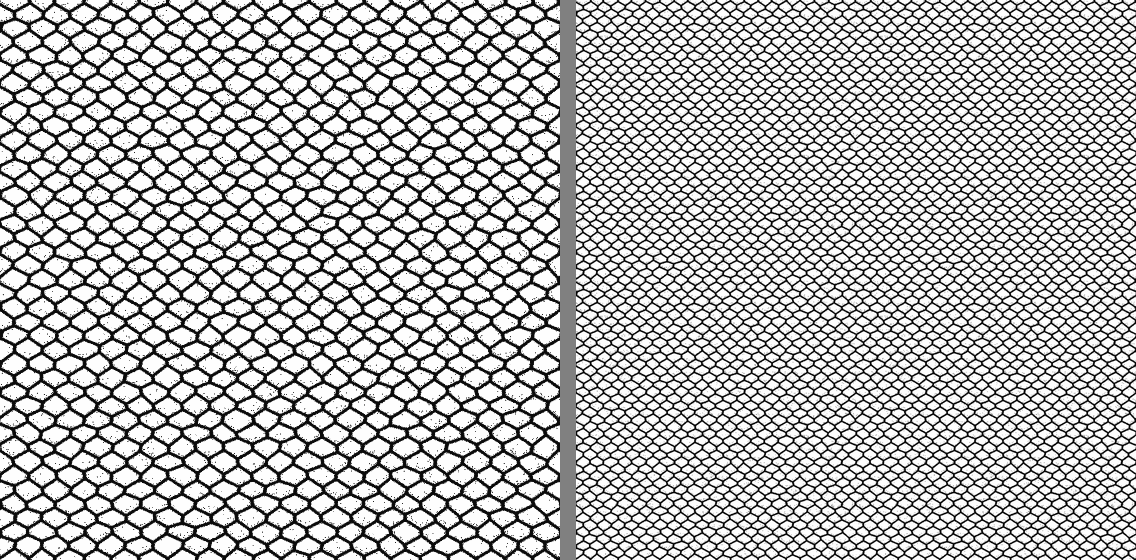
Left: one tile. Right: repeated 2 by 2.
A Shadertoy shader for this pattern:

```glsl
const float REPEATS = 20.0;            // cells across and down
const float HALF_CELLS = 2.0 * REPEATS; // links sit on every second half-cell point
const float GRAIN = 10.0;              // grains per half cell
const float WIRE_RADIUS = 0.108;       // lengths below are in half cells
const float LINK_RADIUS = 0.132;
const float LINK_HALF = 0.21;
const float LINK_VARIATION = 0.05;
const float LINK_LEAN = 0.05;
const float JITTER = 0.11;
const float JOINT_BLEND = 0.05;
const float EDGE_ROUGHNESS = 0.07;
const float SPECK_RADIUS = 0.36;       // in grains
const float SPECK_DENSITY = 0.32;
const float SPECK_REACH = 0.15;
const vec3 PAPER = vec3(0.995);
const vec3 INK = vec3(0.045);

vec3 hash3(vec2 id) {
    vec3 h = fract(id.xyx * vec3(0.1031, 0.1030, 0.0973));
    h += dot(h, h.yxz + 33.33);
    return fract((h.xxy + h.yzz) * h.zyx);
}

float segment(vec2 p, vec2 a, vec2 b) {
    vec2 ab = b - a;
    return length(p - a - ab * clamp(dot(p - a, ab) / dot(ab, ab), 0.0, 1.0));
}

float smoothMin(float a, float b) {
    float h = max(JOINT_BLEND - abs(a - b), 0.0) / JOINT_BLEND;
    return min(a, b) - 0.25 * h * h * JOINT_BLEND;
}

// Lower (side = -1) or upper (side = 1) end of a link, wrapped at the canvas edges
vec2 linkEnd(vec2 id, float side) {
    vec3 r = hash3(mod(id, HALF_CELLS)) * 2.0 - 1.0;
    vec2 reach = vec2(LINK_LEAN * sin(9.0 * r.z), LINK_HALF + LINK_VARIATION * r.z);
    return id + JITTER * r.xy + side * reach;
}

// Signed distance to the netting
float netting(vec2 p) {
    vec2 base = floor(p);
    float d = 10.0;
    for (int y = -1; y <= 1; y++)
    for (int x = -1; x <= 2; x++) {
        vec2 id = base + vec2(x, y);
        if (mod(id.x + id.y, 2.0) > 0.5) continue;
        vec2 top = linkEnd(id, 1.0);
        d = smoothMin(d, segment(p, linkEnd(id, -1.0), top) - LINK_RADIUS);
        for (float side = -1.0; side <= 1.0; side += 2.0)
            d = smoothMin(d, segment(p, top, linkEnd(id + vec2(side, 1.0), -1.0)) - WIRE_RADIUS);
    }
    return d;
}

// Wrapped cellular noise: nearest point, its distance and a random value
vec4 cellular(vec2 q) {
    vec2 base = floor(q);
    vec4 nearest = vec4(0.0, 0.0, 10.0, 0.0);
    for (int y = -1; y <= 1; y++)
    for (int x = -1; x <= 1; x++) {
        vec2 id = base + vec2(x, y);
        vec3 r = hash3(mod(id, HALF_CELLS * GRAIN) + 17.0);
        vec2 point = id + r.xy;
        float dist = distance(q, point);
        if (dist < nearest.z) nearest = vec4(point, dist, r.z);
    }
    return nearest;
}

void mainImage(out vec4 fragColor, in vec2 fragCoord) {
    vec2 p = fragCoord / iResolution.xy * HALF_CELLS;
    float blur = 0.7 * HALF_CELLS / iResolution.y;

    // Wires with a grainy edge
    vec4 grain = cellular(p * GRAIN);
    float d = netting(p) + EDGE_ROUGHNESS * (grain.z - 0.45);
    float ink = 1.0 - smoothstep(-blur, blur, d);

    // Specks gather close to the wires, mostly above them
    vec2 speck = grain.xy / GRAIN;
    float gap = netting(speck);
    float above = smoothstep(-0.04, 0.04, netting(speck + vec2(0.0, 0.05)) - gap);
    float chance = SPECK_DENSITY * mix(0.25, 1.0, above) * exp(-max(gap, 0.0) / SPECK_REACH);
    float speckEdge = (grain.z - SPECK_RADIUS) / GRAIN;
    float dotInk = (1.0 - smoothstep(-blur, blur, speckEdge)) * step(grain.w, chance);

    fragColor = vec4(mix(PAPER, INK, max(ink, dotInk)), 1.0);
}
```
